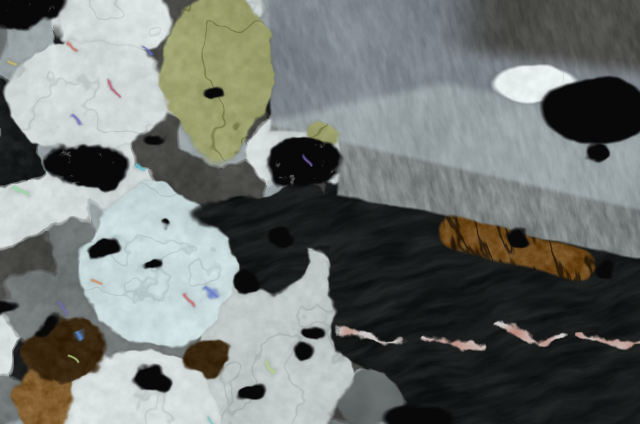
A Shadertoy shader for this texture:

```glsl
// Rock thin section between crossed polarisers: pale quartz, banded feldspar, a dark
// fibrous grain, olive and brown crystals. Noise-warped distance shapes are painted
// in layers over a Voronoi mosaic of small grains.
#define SOFT 0.0045
#define WARP 0.075
#define MOSAIC_SCALE 8.5
#define BLACK vec3(0.03, 0.03, 0.035)
#define DARK vec3(0.09, 0.10, 0.10)
#define SHADE vec3(0.28, 0.28, 0.27)
#define MID vec3(0.44, 0.46, 0.46)
#define GREY vec3(0.60, 0.64, 0.65)
#define PALE vec3(0.83, 0.86, 0.86)
#define OLIVE vec3(0.60, 0.62, 0.42)
#define BROWN vec3(0.43, 0.29, 0.11)

float hash(vec2 p) {
    vec3 q = fract(p.xyx * 0.1031);
    q += dot(q, q.yzx + 33.33);
    return fract((q.x + q.y) * q.z);
}
float noise(vec2 p) {
    vec2 i = floor(p), f = fract(p);
    f = f * f * (3.0 - 2.0 * f);
    return mix(mix(hash(i), hash(i + vec2(1, 0)), f.x),
               mix(hash(i + vec2(0, 1)), hash(i + 1.0), f.x), f.y);
}
// Fractal noise centred on zero
float fbm(vec2 p) {
    float sum = -0.47, amp = 0.5;
    for (int i = 0; i < 4; i++) {
        sum += amp * noise(p);
        p = mat2(1.6, 1.2, -1.2, 1.6) * p + 17.3;
        amp *= 0.5;
    }
    return sum;
}
vec2 turn(vec2 p, float a) { return mat2(cos(a), -sin(a), sin(a), cos(a)) * p; }
float cracks(vec2 p, float width) { return 1.0 - smoothstep(0.0, width, abs(fbm(p))); }

float oval(vec2 p, float x, float y, float rx, float ry) {
    return (length((p - vec2(x, y)) / vec2(rx, ry)) - 1.0) * min(rx, ry);
}
float capsule(vec2 p, vec2 a, vec2 d, float r) {
    p -= a;
    return length(p - d * clamp(dot(p, d) / dot(d, d), 0.0, 1.0)) - r;
}
// Lays down a grain with a faint dark rim
void paint(inout vec3 col, vec3 ink, float d) {
    col *= 1.0 - 0.12 * exp(-abs(d) / SOFT);
    col = mix(col, ink, 1.0 - smoothstep(-SOFT, SOFT, d));
}
vec3 grainColour(float h) {
    return h < 0.24 ? DARK : h < 0.46 ? SHADE : h < 0.64 ? MID : h < 0.84 ? GREY : PALE;
}
vec3 mosaic(vec2 p) {
    float near = 9.0, next = 9.0, idNear = 0.0, idNext = 0.0;
    for (int k = 0; k < 9; k++) {
        vec2 c = floor(p) + vec2(k % 3 - 1, k / 3 - 1);
        float d = length(c + 0.1 + 0.8 * vec2(hash(c), hash(c + 41.7)) - p), id = hash(c + 7.9);
        if (d < near) { next = near; idNext = idNear; near = d; idNear = id; }
        else if (d < next) { next = d; idNext = id; }
    }
    float inside = 0.5 + 0.5 * smoothstep(0.0, SOFT * MOSAIC_SCALE * 2.0, next - near);
    return mix(grainColour(idNext), grainColour(idNear), inside);
}
// Twin bands, shadowed corner and steep streaks
vec3 feldspar(vec2 p) {
    float low = smoothstep(-0.008, 0.008, 0.665 - 0.23 * (p.x - 0.81) - p.y);
    float high = smoothstep(-0.01, 0.02, p.y - 0.80 + 0.22 * abs(p.x - 1.05));
    float corner = smoothstep(1.0, 1.2, p.x) * smoothstep(0.0, 0.06, p.y - 0.98 + 0.12 * p.x);
    vec3 col = mix(mix(GREY, MID + 0.05, low), MID + vec3(0.05, 0.06, 0.09), high);
    float streak = fbm(turn(p, 0.25) * vec2(95, 32));
    return mix(col, SHADE, corner) + (0.12 + 0.13 * low) * streak + 0.14 * fbm(p * 6.0);
}
vec3 fibres(vec2 p) {
    vec2 q = turn(p, 0.28);
    q.y += 0.05 * fbm(q * 7.0);
    return DARK + 0.14 * fbm(q * vec2(13, 60)) + 0.03 * fbm(p * 5.0);
}
void mainImage(out vec4 fragColor, in vec2 fragCoord) {
    vec2 p = fragCoord / iResolution.y;
    vec2 w = p + WARP * vec2(fbm(p * 11.0), fbm(p * 11.0 + 50.0)), s = mix(p, w, 0.3);
    float cloud = fbm(p * 9.0), grit = fbm(p * 55.0), speckle = 0.1 * (cloud + grit);
    vec3 col = mosaic(w * MOSAIC_SCALE) + speckle;
    // Pale quartz
    vec3 quartz = PALE + speckle - 0.07 * cracks(p * 8.0, 0.02);
    paint(col, quartz, min(oval(w, 0.27, 0.95, 0.13, 0.07), oval(w, 0.55, 0.99, 0.07, 0.04)));
    paint(col, quartz - 0.02, oval(w, 0.21, 0.78, 0.20, 0.13));
    paint(col, quartz, oval(w, 0.38, 0.05, 0.27, 0.11));
    paint(col, quartz - 0.08, oval(w, 0.66, 0.20, 0.18, 0.26));
    paint(col, quartz - vec3(0.05, 0.01, 0), oval(w, 0.37, 0.37, 0.18, 0.19));
    // Dark fibrous grain with a ragged tongue
    float side = max(max(0.78 - w.x, w.y - 0.57), (0.99 - w.x - w.y) * 0.7);
    float tongue = min(oval(w, 0.66, 0.49, 0.19, 0.07), oval(w, 0.64, 0.41, 0.10, 0.09));
    paint(col, fibres(p), min(side, tongue));
    paint(col, MID - 0.08 + 0.2 * cloud, oval(w, 0.88, 0.05, 0.08, 0.07));
    // Feldspar with straight edges
    float lower = 0.545 - 0.22 * (s.x - 0.794) - s.y;
    paint(col, feldspar(p), max(lower, min(max(0.635 - s.x, 0.69 - s.y), 0.80 - s.x)));
    // Olive crystals, the large one tapering downwards
    float taper = 0.55 + 0.45 * smoothstep(0.62, 0.82, p.y);
    float crystal = min(oval(w, 0.51, 0.82, 0.135 * taper, 0.20), oval(w, 0.77, 0.68, 0.035, 0.035));
    paint(col, OLIVE + speckle - 0.13 * cracks(p * 7.0 + 9.0, 0.018), crystal);
    // Opaque grains and a white wedge
    float opaque = min(oval(w, 0.21, 0.61, 0.095, 0.055), oval(w, 0.72, 0.61, 0.08, 0.06));
    opaque = min(opaque, oval(w, 0.05, 0.99, 0.11, 0.05));
    paint(col, BLACK + 0.3 * smoothstep(0.18, 0.35, grit), opaque);
    paint(col, quartz + 0.08, oval(s, 1.26, 0.80, 0.10, 0.045));
    paint(col, BLACK, min(oval(s, 1.41, 0.74, 0.128, 0.078), oval(s, 0.99, 0.01, 0.08, 0.035)));
    // Brown crystals, one a cross-cracked bar
    vec3 brown = BROWN + 0.25 * grit;
    float ribs = cracks(turn(p, 0.27) * vec2(26, 7), 0.06);
    paint(col, brown * (1.0 - 0.6 * ribs), capsule(s, vec2(1.07, 0.455), vec2(0.295, -0.08), 0.039));
    paint(col, brown + 0.06, oval(w, 0.11, 0.06, 0.07, 0.10));
    paint(col, brown * 0.5, min(oval(w, 0.16, 0.17, 0.095, 0.075), oval(w, 0.49, 0.16, 0.05, 0.045)));
    // Scattered black specks and bright flakes
    for (int i = 0; i < 16; i++) {
        vec2 k = vec2(i, 3.7), chip = vec2(hash(k + 31.0) * 0.75, hash(k + 43.0));
        float size = mix(0.008, 0.028, hash(k + 23.0));
        paint(col, BLACK, oval(w, hash(k) * 1.5, hash(k + 11.0), size * 1.3, size));
        vec3 tint = 0.6 + 0.25 * cos(6.28 * hash(k + 57.0) + vec3(0, 1.6, 3));
        paint(col, tint, capsule(w, chip, vec2(0.02, -0.016), 0.003));
    }
    // Broken bright veins
    vec3 vein = mix(PALE, vec3(0.72, 0.52, 0.47), noise(p * 28.0));
    for (float n = 0.0; n < 4.0; n++) {
        vec2 start = vec2(0.80 + 0.19 * n, 0.215 - 0.012 * mod(n, 2.0));
        paint(col, vein, capsule(w, start, vec2(0.15, -0.02), 0.006 + 0.022 * fbm(p * 38.0)));
    }
    fragColor = vec4(clamp(col, 0.0, 1.0), 1.0);
}
```
